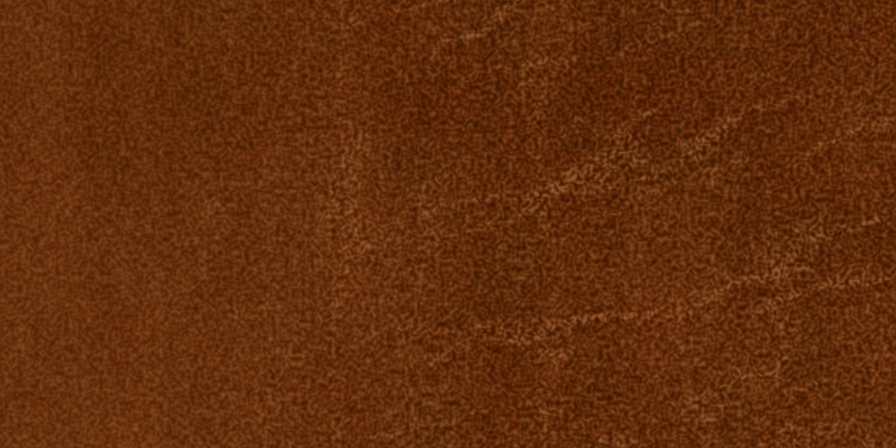
Give the GLSL for this texture, as a Shadertoy shader.

```glsl
// Worn brown leather: fine pebbled grain over soft cloudy tone, with pale
// creases rising to the right and faint vertical wrinkles. Everything is built
// from gradient noise; creases are thin bands around its level lines.

vec2 gradientAt(ivec2 cell) {
    uint h = uint(cell.x) * 1597334673u ^ uint(cell.y) * 3812015801u;
    h = (h ^ (h >> 15)) * 2246822519u;
    h = (h ^ (h >> 13)) * 3266489917u;
    float angle = float((h ^ (h >> 16)) & 65535u) / 65536.0 * 6.28319;
    return vec2(cos(angle), sin(angle));
}

float gradientNoise(vec2 p) {
    ivec2 c = ivec2(floor(p));
    vec2 f = fract(p);
    vec2 u = f * f * f * (f * (f * 6.0 - 15.0) + 10.0);
    float a = dot(gradientAt(c), f);
    float b = dot(gradientAt(c + ivec2(1, 0)), f - vec2(1, 0));
    float d = dot(gradientAt(c + ivec2(0, 1)), f - vec2(0, 1));
    float e = dot(gradientAt(c + ivec2(1, 1)), f - vec2(1, 1));
    return mix(mix(a, b, u.x), mix(d, e, u.x), u.y);
}

float fbm(vec2 p) {
    float sum = 0.0, weight = 1.0;
    for (int i = 0; i < 4; i++) {
        sum += weight * gradientNoise(p);
        p = mat2(1.6, 1.2, -1.2, 1.6) * p + 17.3;
        weight *= 0.5;
    }
    return sum;
}

// Soft line along one level of stretched noise, broken up by a second noise
float crease(vec2 p, float width) {
    float level = gradientNoise(p) + 0.3 * gradientNoise(p * 2.1 + 40.7) - 0.06;
    float gaps = smoothstep(-0.12, 0.3, gradientNoise(p * vec2(0.9, 0.6) + 71.4));
    return exp(-level * level / (width * width)) * gaps;
}

void mainImage(out vec4 fragColor, in vec2 fragCoord) {
    vec2 p = fragCoord / iResolution.y;
    float x = fragCoord.x / iResolution.x;

    // Wobbled coordinates make the creases ragged
    vec2 wobble = vec2(gradientNoise(p * 9.0 + 5.2), gradientNoise(p * 9.0 + 31.8));
    vec2 ragged = vec2(gradientNoise(p * 38.0 + 11.6), gradientNoise(p * 38.0 + 53.1));
    vec2 w = p + 0.025 * wobble + 0.012 * ragged;

    // Broad light: warm lower left, darker towards the upper right
    float tone = 0.34 * (1.0 - smoothstep(0.0, 0.65, x)) - 0.16 * p.y - 0.1;
    tone += 0.38 * fbm(p * 2.3 + 3.7) + 0.25 * fbm(p * vec2(9.0, 3.0) + 23.5);

    // Pebbled grain, crisper on the right
    float fine = gradientNoise(p * 104.0 + 0.6 * ragged);
    float medium = gradientNoise(p * 57.0 + 13.9);
    float grain = 1.65 * fine + 0.75 * medium + 0.35 * gradientNoise(p * 27.0 + 8.1);
    tone += grain * mix(0.8, 1.15, smoothstep(0.1, 0.6, x));

    // Creases slanting up to the right, each with a shaded lower side
    vec2 slant = vec2(dot(w, vec2(0.966, 0.26)), dot(w, vec2(-0.26, 0.966)));
    vec2 stretch = vec2(1.5, 6.5);
    float lit = crease(slant * stretch + 2.3, 0.06);
    lit += 0.6 * crease(slant * vec2(2.6, 10.0) + 19.6, 0.06);
    float shade = crease((slant + vec2(0.0, 0.018)) * stretch + 2.3, 0.09);
    float creased = mix(0.12, 1.0, smoothstep(0.3, 0.65, x));
    tone += creased * (lit * (0.75 + 0.6 * grain) - 0.3 * shade);

    // Faint upright wrinkles
    float wrinkle = crease(w * vec2(8.0, 1.6) + 47.2, 0.08);
    tone += 0.4 * wrinkle * (0.7 + 0.6 * grain) * smoothstep(0.05, 0.4, x);

    // Dye ramp from deep brown to tan, with slight olive variation
    tone = clamp(tone, -1.4, 1.6);
    vec3 leather = vec3(0.393, 0.178, 0.043) + tone * vec3(0.095, 0.078, 0.053);
    leather += tone * tone * vec3(0.0, 0.012, 0.022);
    float olive = gradientNoise(p * 70.0 + 91.3) + 0.5 * gradientNoise(p * 6.0 + 63.7);
    leather += olive * vec3(-0.025, 0.012, 0.008);
    fragColor = vec4(clamp(leather, 0.0, 1.0), 1.0);
}
```
